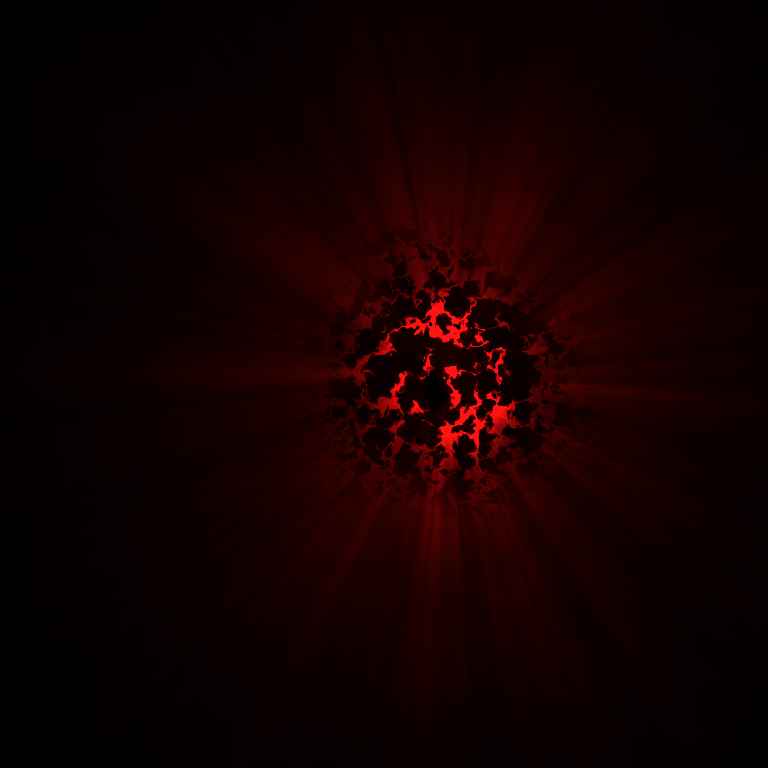
A WebGL 2 fragment shader for this background:

```glsl
#version 300 es
precision highp float;
// Dark red burst: glowing cracks between black clots, with soft rays fanning outward.
uniform vec2 u_resolution;
out vec4 outColor;

float hash(vec2 p) {
  vec3 q = fract(vec3(p.xyx) * 0.1031);
  q += dot(q, q.yzx + 33.33);
  return fract((q.x + q.y) * q.z);
}

float noise(vec2 p) {
  vec2 i = floor(p), f = fract(p);
  f = f * f * (3.0 - 2.0 * f);
  return mix(mix(hash(i), hash(i + vec2(1, 0)), f.x),
             mix(hash(i + vec2(0, 1)), hash(i + vec2(1, 1)), f.x), f.y);
}

float fbm(vec2 p) {
  float sum = 0.0, gain = 0.5;
  for (int i = 0; i < 4; i++) {
    sum += gain * noise(p);
    p = mat2(1.6, 1.2, -1.2, 1.6) * p + 7.3;
    gain *= 0.5;
  }
  return sum;
}

// Signed distance, in cells, to scattered discs of random size
float clots(vec2 p, float grow) {
  vec2 cell = floor(p);
  float d = 2.0;
  for (int y = -1; y <= 1; y++)
    for (int x = -1; x <= 1; x++) {
      vec2 id = cell + vec2(x, y);
      vec2 center = id + 0.1 + 0.8 * vec2(hash(id + 40.0), hash(id + 91.0));
      d = min(d, length(p - center) - grow * mix(0.25, 0.7, hash(id + 17.0)));
    }
  return d;
}

// Streaks that depend on direction only, seamless around the circle
float rays(vec2 dir) {
  float broad = noise(dir * 3.0 + 21.0);
  float medium = noise(dir * 10.0 + 50.0);
  float fine = noise(dir * 36.0 + 130.0);
  return 0.3 + 0.3 * broad + 0.5 * medium + 0.4 * fine;
}

// Soft round spot of the given radius
float spot(vec2 p, vec2 center, float radius) {
  vec2 d = (p - center) / radius;
  return exp(-dot(d, d));
}

void main() {
  vec2 uv = gl_FragCoord.xy / u_resolution;
  vec2 p = uv - vec2(0.583, 0.512);
  float r = length(p);
  vec2 dir = p / max(r, 0.0001);

  // Halo with rays, stronger straight below and above
  float lobes = 0.92 + 0.28 * dir.y * dir.y + 0.35 * spot(dir, vec2(0, -1), 0.3);
  float halo = (0.52 * exp(-7.5 * r) + 0.1 * exp(-3.2 * r)) * rays(dir) * lobes;
  halo *= 0.7 + 0.6 * fbm(p * 13.0 + 30.0);

  // Hairline rays in the outer field
  float hair = smoothstep(0.8, 0.95, noise(dir * 75.0 + 300.0));
  halo += 0.03 * hair * smoothstep(0.1, 0.3, r) * exp(-2.5 * r);

  // Ragged black clots, dense in the middle and sparse at the rim
  vec2 warp = vec2(noise(p * 95.0 + 60.0), noise(p * 95.0 + 160.0)) - 0.5;
  vec2 grit = vec2(noise(p * 230.0 + 90.0), noise(p * 230.0 + 190.0)) - 0.5;
  vec2 q = p + warp * 0.013 + grit * 0.007 + 3.0;
  float grow = mix(0.98, 0.5, smoothstep(0.04, 0.19, r));
  float large = clots(q * 30.0, grow) / 30.0;
  float small = clots(q * 60.0 + 11.0, grow * 0.8) / 60.0;
  float gap = min(large, small);
  float open = smoothstep(-0.001, 0.0025, gap);
  float rim = 1.0 - smoothstep(0.1, 0.23, r + 0.05 * (noise(dir * 4.0 + 80.0) - 0.5));
  float shade = 1.0 - 0.85 * rim * (1.0 - open);

  // Hot light around the core, showing through the gaps
  float patches = spot(p, vec2(-0.06, 0.015), 0.045) + spot(p, vec2(0.045, 0.035), 0.04)
    + spot(p, vec2(0.055, -0.03), 0.035) + spot(p, vec2(0.02, -0.09), 0.03)
    + spot(p, vec2(-0.02, 0.08), 0.04);
  float reach = r + 0.06 * (fbm(p * 24.0 + 70.0) - 0.5);
  float heat = 1.0 - smoothstep(0.045, 0.135, reach);
  float core = length((p - vec2(-0.016, -0.022)) * vec2(1.6, 0.75));
  float outsideCore = smoothstep(0.012, 0.03, core + warp.x * 0.015);
  float ember = open * heat * outsideCore * (0.3 + 0.75 * min(patches, 1.0));
  float seep = 0.07 * heat * outsideCore * smoothstep(-0.005, 0.001, gap);

  // Black core, then a soft fade to the corners
  float light = halo * shade * outsideCore + 1.15 * ember + seep;
  light *= 1.0 - 0.6 * smoothstep(0.35, 0.75, r);
  light += 0.003;
  vec3 color = vec3(light, 0.07 * light * light, 0.06 * light * light);
  outColor = vec4(min(color, vec3(1.0, 0.08, 0.07)), 1.0);
}
```
